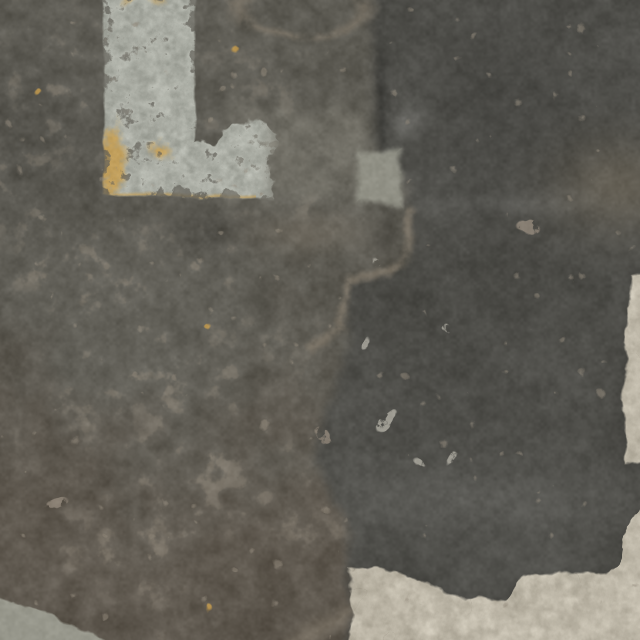
Give the GLSL for this texture, as a Shadertoy shader.

```glsl
// Worn asphalt: a chipped L of road paint, a darker tar patch and pale broken
// slabs at the border. Noise-warped distance shapes are layered over mottled
// ground, then finished with scattered chips and fine grain.

const vec3 GROUND = vec3(.378, .37, .34);
const vec3 BROWN = vec3(.38, .355, .318);
const vec3 TAR = vec3(.308, .306, .288);
const vec3 DUST = vec3(.51, .475, .42);
const vec3 PAINT = vec3(.67, .68, .645);
const vec3 YELLOW = vec3(.79, .62, .3);
const vec3 SLAB = vec3(.74, .715, .655);
const vec3 CURB = vec3(.59, .59, .545);
const float WARP = .02;   // raggedness of outlines
const float GRAIN = .06;  // strength of fine grain

// Bright chips: centre, half length, angle
const vec4 CHIPS[9] = vec4[9](
    vec4(.826, .644, .021, -.15), vec4(.605, .342, .02, .7),
    vec4(.698, .488, .009, -1.), vec4(.705, .285, .01, .8),
    vec4(.655, .28, .01, -.5), vec4(.584, .591, .009, -.9),
    vec4(.57, .465, .011, 1.2), vec4(.506, .322, .018, -.8),
    vec4(.09, .215, .016, .2));
const vec2 SPOTS[4] = vec2[4](vec2(.061, .855), vec2(.366, .925),
    vec2(.323, .492), vec2(.326, .049));
// Dusty rim where the tar curls round
const vec2 RIM[6] = vec2[6](vec2(.64, .67), vec2(.635, .605), vec2(.608, .576),
    vec2(.545, .557), vec2(.533, .485), vec2(.49, .462));

float hash(vec2 p) { return fract(sin(dot(p, vec2(127.1, 311.7))) * 43758.5453); }

float noise(vec2 p) {
    vec2 i = floor(p), f = fract(p);
    f = f * f * (3. - 2. * f);
    return mix(mix(hash(i), hash(i + vec2(1, 0)), f.x),
               mix(hash(i + vec2(0, 1)), hash(i + vec2(1, 1)), f.x), f.y);
}

float fbm(vec2 p) {
    float sum = 0., amp = .533;
    for (int i = 0; i < 4; i++) {
        sum += amp * noise(p);
        p = mat2(1.6, 1.2, -1.2, 1.6) * p + 7.3;
        amp *= .5;
    }
    return sum;
}

float box(vec2 p, vec2 lo, vec2 hi) {
    vec2 d = max(lo - p, p - hi);
    return length(max(d, 0.)) + min(max(d.x, d.y), 0.);
}

float segment(vec2 p, vec2 a, vec2 b) {
    vec2 d = b - a;
    return length(p - a - d * clamp(dot(p - a, d) / dot(d, d), 0., 1.));
}

float cover(float d, float soft) { return 1. - smoothstep(-soft, soft, d); }

float blob(vec2 p, float x, float y, float rx, float ry) {
    vec2 q = (p - vec2(x, y)) / vec2(rx, ry);
    return exp(-dot(q, q));
}

float tarEdge(float y) {
    float x = mix(.545, .497, smoothstep(.16, .29, y));
    x = mix(x, .543, smoothstep(.31, .47, y));
    x = mix(x, .637, smoothstep(.55, .59, y));
    return mix(x, .582, smoothstep(.7, .79, y));
}

float slabTop(float x) {
    return mix(.115, .064, smoothstep(.56, .75, x))
         + .04 * smoothstep(.785, .82, x) + .1 * smoothstep(.95, 1., x);
}

void mainImage(out vec4 fragColor, in vec2 fragCoord) {
    vec2 p = fragCoord / iResolution.xy;
    float aa = max(1.2 / iResolution.y, .0025);
    float broad = fbm(p * 7.), mid = fbm(p * 36. + 31.), fine = fbm(p * 80. + 9.);
    vec2 w = p + WARP * (vec2(fbm(p * 32. + 3.), fbm(p * 32. + 57.)) - .5);

    // Mottled ground and tar patch
    vec3 col = mix(GROUND, BROWN, smoothstep(.55, .1, p.y + .5 * broad - .25));
    col *= 1. - .12 * blob(p, .02, .78, .16, .15) - .15 * blob(p, .33, .64, .06, .04);
    col = mix(col, DUST, .5 * smoothstep(.58, .76, mid) * smoothstep(.35, .65, broad));
    float tar = smoothstep(-.014, .014, w.x - tarEdge(w.y));
    vec3 tarCol = TAR * (1. - .1 * blob(p, .82, .83, .12, .15))
        + .08 * blob(p, .97, .71, .1, .07) * vec3(1.2, 1., .7)
        + .045 * (blob(p, .8, .68, .15, .015) + blob(p, .74, .225, .22, .04))
        + .18 * blob(w, .63, .82, .03, .04) * mid;
    col = mix(col, tarCol, tar);
    col *= 1. - .2 * blob(w, .592, .83, .012, .09) - .15 * blob(w, .6, .63, .02, .03);
    col += .12 * (broad - .5) * mix(.7, .5, tar) + .13 * (mid - .5) * mix(1., .5, tar);

    // Dusty ring, tar rim and worn paint
    float ring = abs(length((w - vec2(.475, .985)) / vec2(.098, .042)) - 1.);
    float rim = 1.;
    for (int i = 0; i < 5; i++) rim = min(rim, segment(w, RIM[i], RIM[i + 1]));
    float dust = max(.7 * cover(ring - .1, .16), .75 * cover(rim - .007, .007));
    col = mix(col, DUST, dust * smoothstep(.1, .5, mid));
    col = mix(col, DUST, .4 * blob(w, .48, .635, .09, .03));
    float worn = cover(box(w, vec2(.36, .69), vec2(.57, .83)), .03);
    col = mix(col, vec3(.5, .49, .45), worn * (.2 + .8 * mid));
    col = mix(col, CURB, .9 * cover(box(w, vec2(.558, .68), vec2(.627, .765)), .008));

    // Chipped L with yellow underpaint; the foot tilts slightly
    vec2 q = mix(p, w, .5) + vec2(0., .04 * (p.x - .16));
    float foot = .787 + .035 * smoothstep(.33, .37, p.x) + .03 * (mid - .5);
    float ell = min(box(q, vec2(.162, .697), vec2(.305, 1.1)),
                    box(q, vec2(.162, .697), vec2(.4 + .06 * mid, foot)));
    float wear = mix(mid, fine, .5) + .12 * smoothstep(-.02, 0., ell);
    wear = smoothstep(.59, .69, wear);
    float paint = cover(ell, aa) * (1. - .75 * wear) * (1. - .6 * smoothstep(.4, .44, p.x));
    float under = blob(p, .172, .745, .032, .09) + .85 * blob(p, .258, .768, .035, .025)
                + .6 * blob(p, .22, 1., .09, .025);
    under = smoothstep(.4, .8, under * (.1 + mid + .6 * fine));
    under = max(under, .85 * cover(abs(q.y - .699) - .002, .004) * step(p.x, .4));
    col = mix(col, mix(PAINT + .16 * (fine - .5), YELLOW, .8 * under), paint);

    // Pale slabs and curb
    float slab = min(max(w.y - slabTop(w.x), .548 - w.x),
        box(w, vec2(.974 + .012 * smoothstep(.45, .57, p.y), .277), vec2(1.1, .568)));
    float crack = cover(abs(fbm(p * 13. + 4.) - .5), .01) * smoothstep(.4, .6, broad);
    col *= 1. - .13 * cover(slab, .018);
    col = mix(col, DUST, .8 * cover(segment(w, vec2(.46, -.01), vec2(.56, .06)) - .008, .02));
    col = mix(col, SLAB + .15 * (mid - .5) + .1 * (fine - .5) - .1 * crack, cover(slab, aa));
    col = mix(col, CURB, cover(w.y - .064 + p.x * (.25 + .9 * p.x), aa));

    // Chips, yellow spots and random specks
    for (int i = 0; i < 9; i++) {
        vec4 c = CHIPS[i];
        vec2 d = w - c.xy, u = vec2(cos(c.w), sin(c.w));
        float e = length(vec2(dot(d, u), 2. * dot(d, vec2(-u.y, u.x)))) - c.z;
        vec3 chip = i > 0 && i < 7 ? vec3(.67, .66, .62) : vec3(.56, .52, .47);
        col = mix(col, chip, .85 * cover(e, aa) * smoothstep(.35, .5, fine));
    }
    for (int i = 0; i < 4; i++)
        col = mix(col, YELLOW, .8 * cover(length(w - SPOTS[i]) - .005, aa));
    vec2 cell = floor(w * 40.);
    vec2 d = fract(w * 40.) - .25 - .5 * vec2(hash(cell + 17.), hash(cell + 43.));
    float speck = cover(length(d) - .18 * hash(cell + 71.) + .5 * (fine - .5), .12);
    col = mix(col, DUST + .08, .55 * speck * step(.9, hash(cell)));

    // Fine grain
    col += GRAIN * (fine - .5 + .5 * noise(p * 190.) - .25);
    fragColor = vec4(clamp(col, 0., 1.), 1.);
}
```
